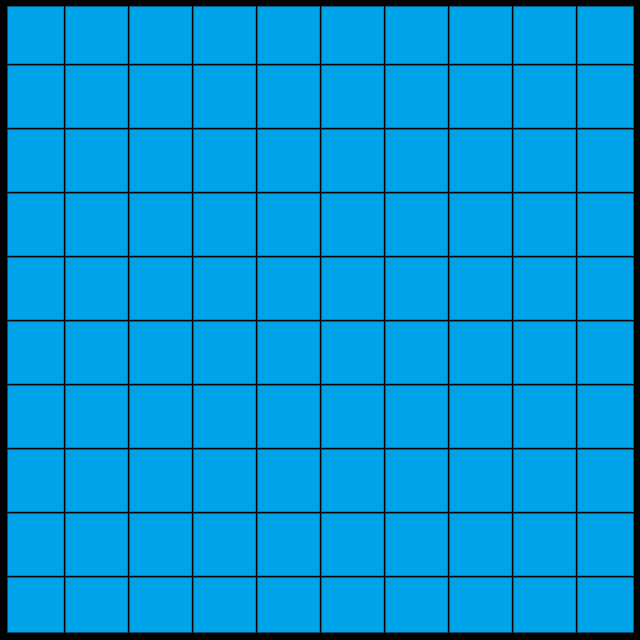
A three.js fragment shader for this pattern:

```glsl
varying vec2 vUv;

const vec3 CELL_BLUE = vec3(0.0, 0.64, 0.91);
const vec3 LINE_BLACK = vec3(0.0);
const float CELLS = 10.0;
const float LINE_WIDTH = 0.0024;
const float SOFTNESS = 0.0019;
const vec2 GRID_SHIFT = vec2(0.001, -0.001);
const vec2 FRAME_MIN = vec2(0.0117, 0.0117);
const vec2 FRAME_MAX = vec2(0.9900, 0.9900);

// Coverage of a shape from its signed distance, negative inside
float coverage(float dist, float softness) {
  return clamp(0.5 - dist / softness, 0.0, 1.0);
}

// Signed distance to the nearest line of a square grid
float gridDistance(vec2 p, float cells, float width) {
  vec2 toLine = abs(fract(p * cells + 0.5) - 0.5) / cells;
  return min(toLine.x, toLine.y) - 0.5 * width;
}

// Signed distance to the area outside a rectangle
float frameDistance(vec2 p, vec2 low, vec2 high) {
  vec2 inset = min(p - low, high - p);
  return min(inset.x, inset.y);
}

void main() {
  float grid = coverage(gridDistance(vUv - GRID_SHIFT, CELLS, LINE_WIDTH), SOFTNESS);
  float frame = coverage(frameDistance(vUv, FRAME_MIN, FRAME_MAX), SOFTNESS);
  vec3 color = mix(CELL_BLUE, LINE_BLACK, max(grid, frame));
  gl_FragColor = vec4(color, 1.0);
}
```
